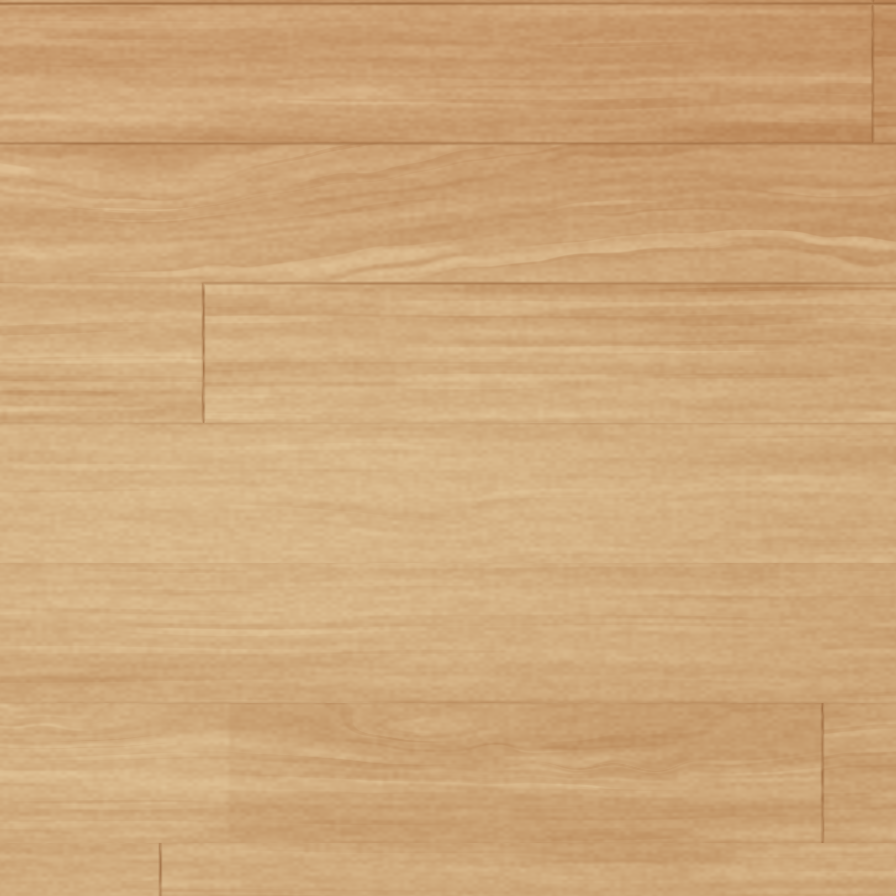
Write a Shadertoy shader that draws this texture.

```glsl
// Pale oak floor: staggered horizontal boards with streaked grain, wavy figure and thin seams.

const float PITCH = 0.1561;       // board height
const float TOP_GAP = 0.004;      // sliver above the first seam
const float LINE_HALF = 0.0014;   // half width of seams and butt joints
const float LINE_SOFT = 0.0018;   // blur of their edges
const float BASE_TONE = 0.485;    // mean position between the two oak colours

const vec3 DARK_OAK  = vec3(0.740, 0.555, 0.370);
const vec3 PALE_OAK  = vec3(0.890, 0.780, 0.605);
const vec3 SEAM_TONE = vec3(0.610, 0.410, 0.240);
const vec3 TOP_TINT  = vec3(0.004, -0.010, -0.006);

// Per row, from the top: butt joint position (-1 = none), seam strength, tone, grain strength
const int ROWS = 7;
const float JOINT[ROWS] = float[](0.974, -1.0, 0.227, -1.0, -1.0, 0.918, 0.179);
const float SEAM[ROWS]  = float[](0.85, 0.75, 0.65, 0.25, 0.07, 0.25, 0.08);
const float TONE[ROWS]  = float[](0.00, -0.04, 0.02, 0.06, -0.06, 0.02, 0.03);
const float GRAIN[ROWS] = float[](1.05, 1.00, 1.10, 0.65, 0.75, 0.85, 0.80);
const vec2 FAINT_JOINT = vec2(5.0, 0.255);   // row and position of a joint seen only as a tone step

// Grain swirls: centre, half length, bump height
const int SWIRLS = 5;
const vec4 SWIRL[SWIRLS] = vec4[](
    vec4(0.50, 0.180, 0.160, 0.045), vec4(0.75, 0.160, 0.150, 0.045),
    vec4(0.05, 0.205, 0.120, 0.040), vec4(0.49, 0.412, 0.080, 0.015),
    vec4(0.17, 0.790, 0.120, 0.028));

float hash(vec2 p) {
    vec3 q = fract(vec3(p.xyx) * 0.1031);
    q += dot(q, q.yzx + 33.33);
    return fract((q.x + q.y) * q.z);
}

float noise(vec2 p) {
    vec2 i = floor(p), f = fract(p);
    f = f * f * (3.0 - 2.0 * f);
    return mix(mix(hash(i), hash(i + vec2(1, 0)), f.x),
               mix(hash(i + vec2(0, 1)), hash(i + vec2(1, 1)), f.x), f.y);
}

// Noise centred on zero, stretched along the board and shifted by its seed
float grain(vec2 p, vec2 scale, float seed) {
    return noise(p * scale + vec2(seed * 17.3, seed * 9.7) + 50.0) - 0.5;
}

float line(float offset, float pixel) {
    float soft = max(LINE_SOFT, pixel);
    return 1.0 - smoothstep(LINE_HALF - soft, LINE_HALF + soft, abs(offset));
}

float rowAt(float y) { return (1.0 - y - TOP_GAP) / PITCH; }

void mainImage(out vec4 fragColor, in vec2 fragCoord) {
    vec2 uv = fragCoord / iResolution.xy;
    float pixel = 1.0 / iResolution.y;

    // Board layout
    float rowPos = rowAt(uv.y), row = floor(rowPos);
    int r = clamp(int(row), 0, ROWS - 1);
    float joint = JOINT[r];
    float seed = row * 2.0 + step(joint, uv.x) + 3.0;

    // Bend the grain: a gentle waver everywhere, swirls and one rising sweep locally
    float waver = grain(uv, vec2(5.0, 16.0), seed);
    float ripple = grain(uv, vec2(22.0, 42.0), seed);
    float swirl = 0.0, height = uv.y + 0.006 * waver;
    for (int i = 0; i < SWIRLS; i++) {
        vec4 s = SWIRL[i];
        vec2 d = (uv - s.xy) / vec2(s.z, 0.040);
        float bump = exp(-dot(d, d)) * (1.0 - step(0.5, abs(floor(rowAt(s.y)) - row)));
        height += s.w * bump;
        swirl += bump * s.w * 22.0;
    }
    float sweepRow = float(r == 1);
    height -= sweepRow * 0.06 * smoothstep(0.15, 0.75, uv.x);
    swirl = min(swirl, 1.0);
    float figure = max(swirl, 0.8 * sweepRow);
    height += figure * (0.030 * waver + mix(0.026, 0.010, sweepRow) * ripple);

    // Layered streaks: soft broad bands under long thin fibres
    vec2 p = vec2(uv.x, height);
    float streak = 0.24 * grain(p, vec2(1.2, 22.0), seed)
                 + 0.20 * grain(p, vec2(2.2, 70.0), seed)
                 + 0.26 * grain(p, vec2(4.5, 150.0), seed);

    // Sparse crisp veins and pores; veins turn short and curly inside swirls
    float longVein = grain(p, vec2(4.0, 95.0), seed + 5.0);
    float curlyVein = grain(p, vec2(17.0, 70.0), seed + 7.0);
    float vein = smoothstep(0.16, 0.36, mix(longVein, curlyVein, 0.8 * swirl));
    float pore = smoothstep(0.22, 0.40, grain(p, vec2(3.5, 130.0), seed + 9.0));
    streak += vein * mix(0.17, 0.30, figure) - 0.16 * pore;

    // Surface speckle, equal on all boards
    float speckle = 0.13 * grain(uv, vec2(50.0, 230.0), seed)
                  + 0.17 * grain(uv, vec2(170.0, 240.0), seed);
    float tone = BASE_TONE + TONE[r] + max(GRAIN[r], figure) * streak + speckle;

    // Tone step at the faint joint
    float faintRow = float(r == int(FAINT_JOINT.x));
    tone -= 0.12 * faintRow * smoothstep(-0.004, 0.004, uv.x - FAINT_JOINT.y);

    // Uneven light: darker to the top right, brighter at the left centre
    float shade = smoothstep(0.50, 1.0, uv.y);
    tone -= shade * mix(0.02, 0.32, uv.x);
    vec2 glow = (uv - vec2(0.22, 0.45)) / vec2(0.5, 0.20);
    tone += 0.19 * exp(-dot(glow, glow)) - 0.05 * smoothstep(0.6, 1.0, uv.x);
    vec3 color = mix(DARK_OAK, PALE_OAK, clamp(tone, -0.1, 1.1)) + TOP_TINT * shade;

    // Seams between rows, broken and fading; a joint near the left dims the seam before it
    float seamRow = floor(rowPos + 0.5);
    int k = clamp(int(seamRow), 0, ROWS - 1);
    float start = JOINT[k] < 0.5 ? JOINT[k] : -1.0;
    float seam = line((rowPos - seamRow) * PITCH, pixel) * SEAM[k];
    seam *= mix(0.2, 1.0, smoothstep(start - 0.004, start, uv.x));
    seam *= mix(0.35, 1.0, noise(vec2(uv.x * 9.0, seamRow * 5.0 + 2.0)));

    // Butt joints with a slightly worn edge
    float butt = line(uv.x - joint, pixel) * mix(0.5, 1.0, noise(vec2(seed, uv.y * 110.0)));
    fragColor = vec4(mix(color, SEAM_TONE, max(seam, 0.85 * butt)), 1.0);
}
```
